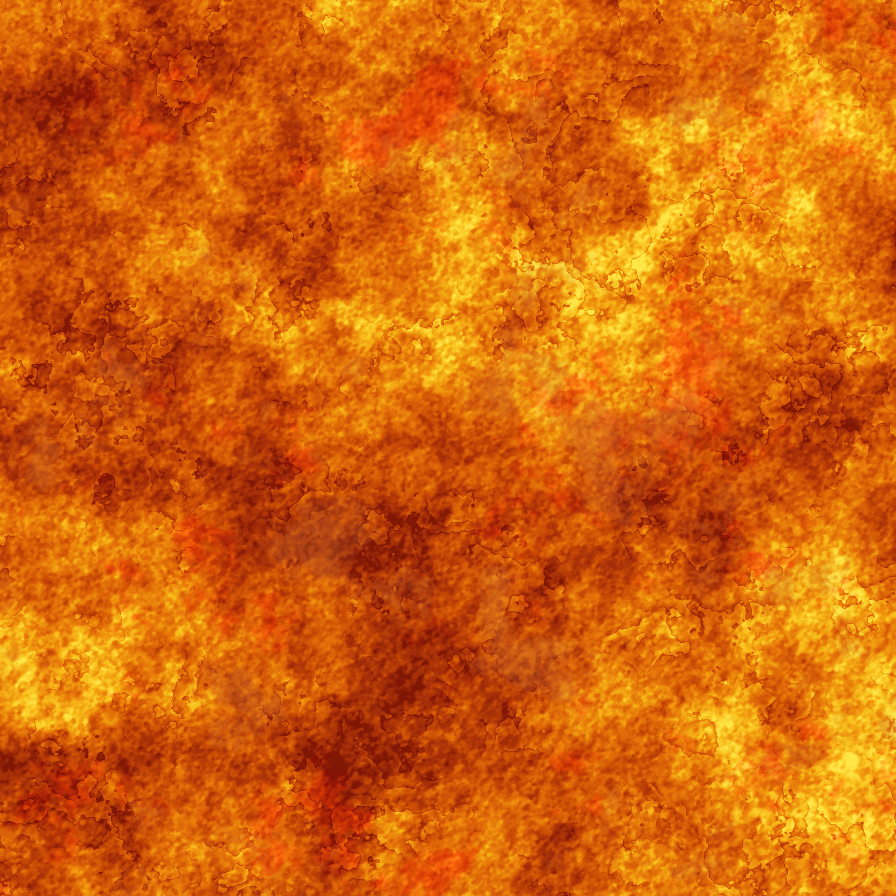
Write a Shadertoy shader that draws this texture.

```glsl
// Molten, rusted fire texture: clouds of layered soft cellular noise set the heat,
// torn flakes come from the ragged contours of a second field, and a palette
// running from dark rust to yellow turns the heat into colour.

vec3 hash3(vec2 cell) {
    vec3 k = vec3(dot(cell, vec2(127.1, 311.7)),
                  dot(cell, vec2(269.5, 183.3)),
                  dot(cell, vec2(419.2, 371.9)));
    return fract(sin(k) * 43758.5);
}

// Cellular noise: random cell values blended by distance, centred on zero
float softCells(vec2 p) {
    vec2 base = floor(p);
    float total = 0.0, weights = 0.0;
    for (int y = -1; y <= 1; y++)
    for (int x = -1; x <= 1; x++) {
        vec2 cell = base + vec2(x, y);
        vec3 rnd = hash3(cell);
        vec2 d = cell + rnd.xy - p;
        float w = exp(-5.5 * dot(d, d));
        total += w * rnd.z;
        weights += w;
    }
    return total / weights - 0.5;
}

// Octaves of cellular noise, each turned and doubled in frequency
float layers(vec2 p, int octaves, float persistence) {
    float sum = 0.0, amp = 1.0;
    for (int i = 0; i < octaves; i++) {
        sum += amp * softCells(p);
        p = mat2(1.6, 1.2, -1.2, 1.6) * p + 17.3;
        amp *= persistence;
    }
    return sum;
}

// Colour stops from dark rust to yellow over heat of about -2.6 to 2.9
vec3 firePalette(float heat) {
    vec3 c = mix(vec3(0.50, 0.09, 0.02), vec3(0.66, 0.19, 0.03), smoothstep(-2.6, -1.4, heat));
    c = mix(c, vec3(0.78, 0.29, 0.02), clamp((heat + 1.40) / 0.85, 0.0, 1.0));
    c = mix(c, vec3(0.86, 0.39, 0.03), clamp((heat + 0.55) / 0.75, 0.0, 1.0));
    c = mix(c, vec3(0.91, 0.49, 0.04), clamp((heat - 0.20) / 0.65, 0.0, 1.0));
    c = mix(c, vec3(0.94, 0.60, 0.06), clamp((heat - 0.85) / 0.55, 0.0, 1.0));
    c = mix(c, vec3(0.97, 0.75, 0.11), clamp((heat - 1.40) / 0.65, 0.0, 1.0));
    return mix(c, vec3(1.0, 0.90, 0.28), clamp((heat - 2.05) / 0.90, 0.0, 1.0));
}

void mainImage(out vec4 fragColor, in vec2 fragCoord) {
    vec2 p = fragCoord / iResolution.y;

    // Torn flakes: heat climbs across each contour band, then drops at its edge
    float field = layers(p * 10.0 + 40.0, 6, 0.58);
    float band = fract(field * 3.2);
    float edge = smoothstep(0.91, 1.0, band);
    float flake = band - edge - 0.45;
    float crack = edge + 1.0 - smoothstep(0.0, 0.12, band);
    float torn = smoothstep(-0.20, 0.30, layers(p * 13.0 + 71.0, 3, 0.6));

    // Broad clouds, shifted a little by the flakes
    float clouds = layers(p * 5.2 + 0.06 * field + 5.0, 7, 0.72);

    // Slanted grain with a finer, sharper grit over it
    vec2 slant = mat2(0.8, -0.6, 0.6, 0.8) * p;
    float grain = softCells(slant * vec2(95.0, 140.0));
    float grit = softCells(slant * vec2(210.0, 270.0) + 33.0);

    float heat = 2.75 * clouds + torn * (1.3 * flake - 0.9 * crack)
               + 1.1 * grain + 1.4 * grit + 0.30;
    vec3 color = firePalette(heat);

    // Faint patches of red glow and of pale smoke, broken up by the flakes
    float glow = smoothstep(0.25, 0.70, layers(p * 8.0 + 93.0, 6, 0.7));
    float smoke = smoothstep(0.25, 0.75, layers(p * 9.0 + 128.0, 6, 0.7));
    color *= mix(vec3(1.0), vec3(1.04, 0.72, 0.9), glow);
    color = mix(color, vec3(0.80, 0.46, 0.20), 0.30 * smoke);

    fragColor = vec4(clamp(color, 0.0, 1.0), 1.0);
}
```
